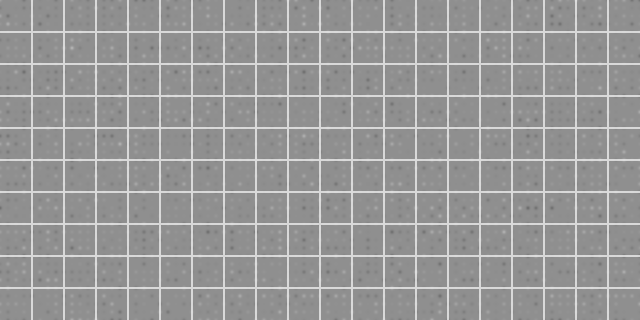
Reproduce this pattern procedurally as a Shadertoy shader.

```glsl
const float ROWS = 10.0;
const float DOTS_PER_TILE = 4.0;
const float DOT_RADIUS = 0.058;
const float LINE_HALF_WIDTH = 0.026;
const vec3 TILE_COLOR = vec3(0.56);
const vec3 GROUT_COLOR = vec3(0.91);

vec2 hashGradient(vec2 cell) {
    vec3 q = fract(cell.xyx * vec3(0.1031, 0.1030, 0.0973));
    q += dot(q, q.yzx + 33.33);
    float angle = 6.28319 * fract((q.x + q.y) * q.z);
    return vec2(cos(angle), sin(angle));
}

float cornerRamp(vec2 cell, vec2 local, vec2 corner) {
    return dot(hashGradient(cell + corner), local - corner);
}

float gradientNoise(vec2 p) {
    vec2 cell = floor(p);
    vec2 f = p - cell;
    vec2 u = f * f * f * (f * (f * 6.0 - 15.0) + 10.0);
    float low = mix(cornerRamp(cell, f, vec2(0.0)), cornerRamp(cell, f, vec2(1.0, 0.0)), u.x);
    float high = mix(cornerRamp(cell, f, vec2(0.0, 1.0)), cornerRamp(cell, f, vec2(1.0)), u.x);
    return mix(low, high, u.y);
}

// Soft light and dark spots on a regular lattice
float speckle(vec2 p, float density, float radius) {
    vec2 id = round(p * density);
    vec2 offset = p - id / density;
    float tone = gradientNoise(id * 1.35 + vec2(7.3, 3.6));
    return tone * exp(-dot(offset, offset) / (radius * radius));
}

// Antialiased coverage of the lines between neighbouring tiles
float gridLines(vec2 p, vec2 tiles, float halfWidth, float pixel) {
    vec2 index = round(p);
    vec2 coverage = clamp((halfWidth - abs(p - index)) / pixel + 0.5, 0.0, 1.0);
    vec2 interior = step(0.5, index) * step(index, tiles - 0.5);
    coverage *= interior;
    return max(coverage.x, coverage.y);
}

void mainImage(out vec4 fragColor, in vec2 fragCoord) {
    float pixel = ROWS / iResolution.y;
    vec2 p = fragCoord * pixel;
    vec2 tiles = iResolution.xy * pixel;

    vec3 color = TILE_COLOR + 0.23 * speckle(p, DOTS_PER_TILE, DOT_RADIUS);
    color = mix(color, GROUT_COLOR, gridLines(p, tiles, LINE_HALF_WIDTH, pixel));
    fragColor = vec4(color, 1.0);
}
```
